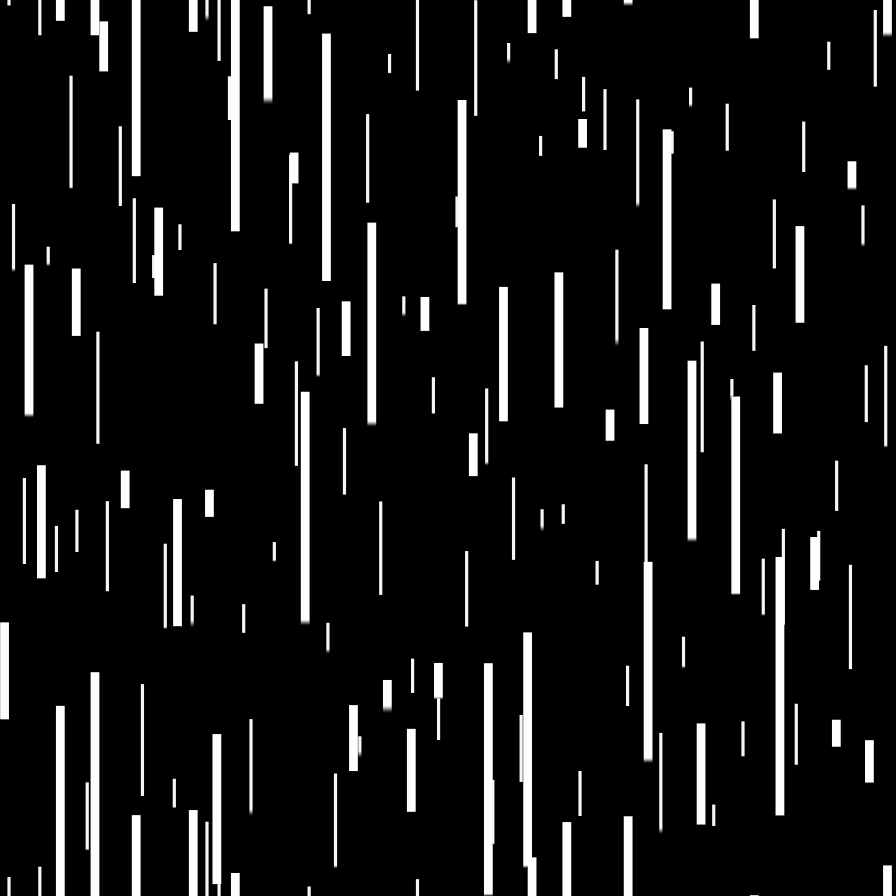
This pattern is drawn by a WebGL 1 fragment shader. Its source:

```glsl
precision highp float;
// Scattered vertical white bars, wide and thin, on black.

uniform vec2 u_resolution;

float hash(float id, float salt) {
    return fract(sin(dot(vec2(id, salt), vec2(12.9898, 78.233))) * 43758.5453);
}

// Signed offset on a unit interval whose ends join.
vec2 wrappedOffset(vec2 p, vec2 center) {
    return fract(p - center + 0.5) - 0.5;
}

// Coverage of bar number id out of count, spread evenly over the columns.
float bar(vec2 p, float id, float count, float salt, float halfWidth, vec2 lengthRange) {
    float pixel = 1.0 / u_resolution.x;
    vec2 center = vec2((id + 0.9 * hash(id, salt)) / count,
                       id * 0.618034 + 0.32 * hash(id, salt + 1.0));
    float halfLength = 0.5 * mix(lengthRange.x, lengthRange.y,
                                 pow(hash(id, salt + 2.0), 1.5));
    vec2 offset = wrappedOffset(p, center);

    // Crisp sides and top; a few bars fade out at the bottom.
    float fade = max(pixel, 0.011 * pow(hash(id, salt + 3.0), 4.0));
    float sides = clamp((halfWidth - abs(offset.x)) / pixel + 0.5, 0.0, 1.0);
    float top = clamp((halfLength - offset.y) / pixel + 0.5, 0.0, 1.0);
    float bottom = smoothstep(-0.5, 0.5, (halfLength + offset.y) / fade);
    return sides * top * bottom;
}

void main() {
    vec2 p = gl_FragCoord.xy / u_resolution;
    float light = 0.0;

    // Wide, long bars
    for (int i = 0; i < 54; i++) {
        light = max(light, bar(p, float(i), 54.0, 3.0, 0.0049, vec2(0.03, 0.29)));
    }

    // Thin, short bars
    for (int i = 0; i < 86; i++) {
        light = max(light, 0.97 * bar(p, float(i), 86.0, 17.0, 0.00178, vec2(0.02, 0.135)));
    }

    gl_FragColor = vec4(vec3(0.995 * light), 1.0);
}
```
